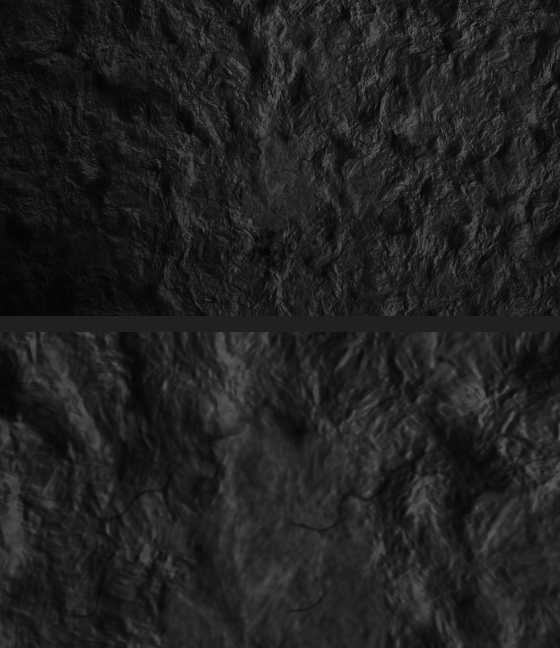
Top: the whole. Bottom: its middle third, enlarged.
Write a Shadertoy shader that draws this texture.

```glsl
const vec3 ROCK_TINT = vec3(1.0);
const mat2 OCTAVE_TURN = mat2(0.8, 0.6, -0.6, 0.8);

vec2 latticeGradient(vec2 cell) {
    vec3 h = fract(cell.xyx * vec3(0.1031, 0.1030, 0.0973));
    h += dot(h, h.yzx + 33.33);
    float angle = 6.2832 * fract((h.x + h.y) * h.z);
    return vec2(cos(angle), sin(angle));
}

float gradientNoise(vec2 p) {
    vec2 i = floor(p), f = fract(p);
    vec2 u = f * f * f * (f * (f * 6.0 - 15.0) + 10.0);
    float a = dot(latticeGradient(i), f);
    float b = dot(latticeGradient(i + vec2(1, 0)), f - vec2(1, 0));
    float c = dot(latticeGradient(i + vec2(0, 1)), f - vec2(0, 1));
    float d = dot(latticeGradient(i + vec2(1, 1)), f - vec2(1, 1));
    return mix(mix(a, b, u.x), mix(c, d, u.x), u.y);
}

// Irregular displacement that breaks up the lattice
vec2 warped(vec2 p) {
    vec2 coarse = vec2(gradientNoise(p * 4.0 + 3.7), gradientNoise(p * 4.0 + 41.3));
    vec2 fine = vec2(gradientNoise(p * 15.0 + 17.1), gradientNoise(p * 15.0 + 67.9));
    return p + 0.04 * coarse + 0.016 * fine;
}

// Chipped lumps with sharp creases between them
float rockHeight(vec2 p, float roughness, int octaves) {
    vec2 q = warped(p) * vec2(6.6, 5.6) + 11.0;
    float height = 0.0, amplitude = 1.0;
    for (int i = 0; i < octaves; i++) {
        float n = gradientNoise(q);
        float lump = sqrt(n * n + 0.001);
        height += amplitude * mix(n, lump, 0.6);
        q = OCTAVE_TURN * q * 1.9 + 7.3;
        amplitude *= 0.55 * (i == 1 ? roughness : 1.0);
    }
    return height;
}

// Signed distance, in relative units, to a ragged tapering slab
float slabDistance(vec2 p, vec2 centre, vec2 size) {
    vec2 q = (p - centre) / size;
    q.x /= 1.0 - 0.5 * clamp(q.y, -1.0, 1.0);
    float ragged = 0.5 * gradientNoise(p * 9.0) + 0.5 * gradientNoise(p * 21.0);
    return length(q) - 1.0 + ragged + 0.35 * gradientNoise(p * 47.0);
}

// Light from the right, sinking along the wall so the ridges turn upright
vec2 lightDirection(float x) {
    float angle = mix(0.95, -0.4, smoothstep(0.1, 1.4, x));
    return vec2(cos(angle), sin(angle));
}

float slopeLight(vec2 p, vec2 light, float roughness, float reach) {
    float away = rockHeight(p - light * reach, roughness, 6);
    float toward = rockHeight(p + light * reach, roughness, 6);
    return (away - toward) / (2.0 * reach);
}

float castShadow(vec2 p, vec2 light, float reach) {
    float rise = rockHeight(p + light * reach, 1.0, 4) - rockHeight(p, 1.0, 4);
    return mix(1.0, 0.45, smoothstep(0.08, 0.32, rise));
}

// Thin broken lines along the zero contours of a noise field
float crackLines(vec2 p, float scale, float width) {
    float n = gradientNoise(p * scale) + 0.35 * gradientNoise(p * scale * 4.0);
    float broken = smoothstep(-0.05, 0.2, gradientNoise(p * scale * 1.3 + 31.0));
    return broken * (1.0 - smoothstep(0.2 * width, width, abs(n)));
}

// Light fades to the left and into the lower left corner
float roomLight(vec2 uv) {
    float side = mix(0.5, 1.2, smoothstep(-0.05, 0.6, uv.x));
    float corner = mix(0.35, 1.0, smoothstep(0.0, 0.55, length(uv * vec2(1.3, 1.0))));
    float rightEdge = 1.0 - 0.2 * smoothstep(0.85, 1.05, uv.x);
    return side * corner * rightEdge * mix(0.85, 1.1, smoothstep(0.0, 0.6, uv.y));
}

void mainImage(out vec4 fragColor, in vec2 fragCoord) {
    vec2 uv = fragCoord / iResolution.xy;
    vec2 p = fragCoord / iResolution.y;
    vec2 light = lightDirection(p.x);

    // Smooth slab set among rough stone
    float edge = slabDistance(p, vec2(0.88, 0.42), vec2(0.11, 0.18));
    float slab = 1.0 - smoothstep(-0.25, 0.1, edge);
    float patches = smoothstep(-0.3, 0.2, gradientNoise(p * 6.5 + 23.0));
    float roughness = mix(mix(0.65, 1.1, patches), 0.5, slab);

    // Relief
    float relief = slopeLight(p, light, roughness, 0.002) / 6.6;
    relief = clamp(mix(relief, relief * 0.6 + 0.35, slab), -2.6, 1.7);

    // Shadows under ledges, around the slab and in scattered hollows
    float shadow = mix(castShadow(p, light, 0.022), 1.0, slab * 0.7);
    float groove = smoothstep(-0.02, 0.1, edge) * (1.0 - smoothstep(0.12, 0.5, edge));
    float grooveDepth = smoothstep(-0.2, 0.25, gradientNoise(p * 7.0 + 5.0) + 0.6 * (0.9 - p.x));
    shadow *= 1.0 - 0.55 * groove * grooveDepth;
    float hollow = gradientNoise(warped(p) * vec2(11.0, 6.5) + 71.0);
    shadow *= 1.0 - 0.6 * smoothstep(0.2, 0.42, hollow) * (1.0 - slab);
    shadow *= 1.0 - 0.4 * crackLines(p + 2.3, 7.0, 0.045);

    // Mineral grain
    float grain = 1.0 + 0.28 * gradientNoise(p * 120.0) + 0.3 * gradientNoise(p * 52.0 + 9.0);

    float tone = 0.012 + 0.103 * exp(0.46 * relief) * shadow * grain * roomLight(uv);
    fragColor = vec4(ROCK_TINT * min(tone, 0.34), 1.0);
}
```
